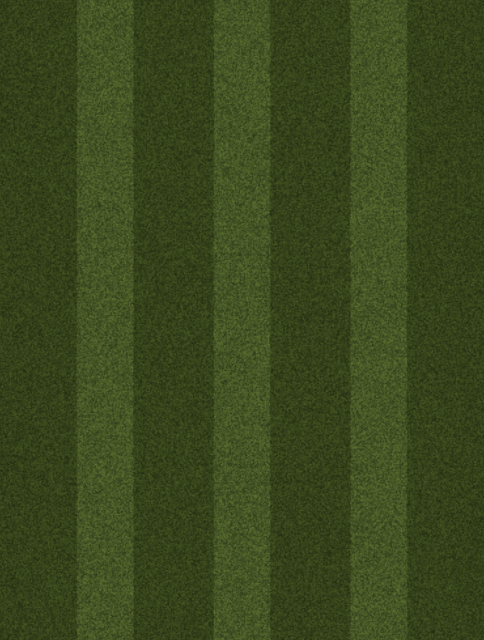
A Shadertoy shader for this texture:

```glsl
float hash(vec2 cell) {
    vec3 q = fract(vec3(cell.xyx) * 0.1031);
    q += dot(q, q.yzx + 33.33);
    return fract((q.x + q.y) * q.z);
}

float valueNoise(vec2 p) {
    vec2 cell = floor(p), f = fract(p);
    f = f * f * (3.0 - 2.0 * f);
    return mix(mix(hash(cell), hash(cell + vec2(1, 0)), f.x),
               mix(hash(cell + vec2(0, 1)), hash(cell + vec2(1, 1)), f.x), f.y);
}

void mainImage(out vec4 fragColor, in vec2 fragCoord) {
    // Both axes are measured in canvas widths
    vec2 p = fragCoord / iResolution.x;
    float pixel = 1.0 / iResolution.x;

    // Three mown bands with slightly ragged edges
    float ragged = (valueNoise(p * 230.0 + 31.0) - 0.5) * 0.003;
    float fromCentre = abs(fract((p.x - 0.5) / 0.2826 + 0.5) - 0.5) * 0.2826;
    float inBands = step(abs(p.x - 0.5), 0.42);
    float edge = fromCentre - 0.0583 + ragged;
    float band = inBands * (1.0 - smoothstep(-pixel, pixel, edge));

    vec3 darkGrass = vec3(0.206, 0.257, 0.101);
    vec3 lightGrass = vec3(0.273, 0.334, 0.146);
    vec3 color = mix(darkGrass, lightGrass, band);

    // Fine blades in two sizes, turned so that their cells do not line up
    mat2 turn = mat2(0.8, 0.6, -0.6, 0.8);
    float blades = 0.5 * valueNoise(turn * p * 280.0 + 400.0)
                 + 0.5 * valueNoise(p * 370.0 + 57.0);
    color *= 1.0 + 0.68 * (blades - 0.5);

    // Faint broad patches
    float patches = 0.5 * valueNoise(p * 9.0 + 11.0) + 0.5 * valueNoise(p * 38.0 + 83.0);
    color *= 1.0 + 0.05 * (patches - 0.5);

    // Slight shading toward the sides
    color *= 1.005 - 0.025 * smoothstep(0.38, 0.5, abs(p.x - 0.5));

    fragColor = vec4(color, 1.0);
}
```
